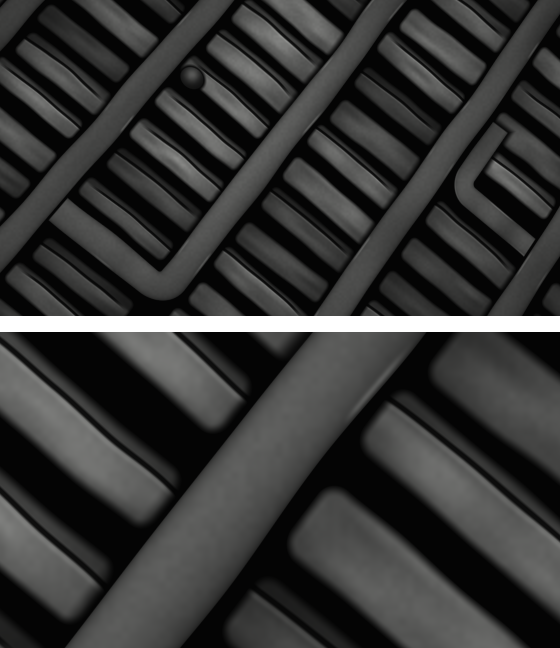
Top, the full canvas; bottom, a detail of the centre.
Write a Shadertoy shader that draws this pattern.

```glsl
const float RAIL_ANGLE = 0.925;    // radians from horizontal
const float RAIL_PITCH = 0.455;    // distances in canvas heights
const float RAIL_START = -0.078;
const float RAIL_HALF = 0.047;
const float FAN_BASE = 0.055;      // rails spread slightly
const float FAN_RATE = 0.11;
const float FAN_PIVOT = 0.85;
const float RUNG_SKEW = 0.045;
const float RUNG_PITCH = 0.122;
const float RUNG_HALF = 0.045;
const float RUNG_REACH = 0.172;
const float RUNG_MIDDLE = 0.236;
const float RUNG_CORNER = 0.024;
const float COLUMN_PHASE[6] = float[6](0.4, 0.9, 0.05, 0.78, 0.15, 0.6);
const vec2 BIG_HOOK = vec2(0.377, 0.385);
const vec2 SMALL_HOOK = vec2(0.931, 1.238);
const vec2 KNOB = vec2(0.026, 0.968);
const float KNOB_RADIUS = 0.036;
const float RAIL_TONE = 0.285;
const float RUNG_TONE = 0.37;
const float GAP_TONE = 0.014;
const vec3 TINT = vec3(0.995, 1.0, 0.985);

float hash(vec2 p) {
    vec3 q = fract(p.xyx * 0.1031);
    q += dot(q, q.yzx + 33.33);
    return fract((q.x + q.y) * q.z);
}

float noise(vec2 p) {
    vec2 i = floor(p), f = fract(p);
    f = f * f * (3.0 - 2.0 * f);
    return mix(mix(hash(i), hash(i + vec2(1, 0)), f.x),
               mix(hash(i + vec2(0, 1)), hash(i + vec2(1, 1)), f.x), f.y);
}

float roundBox(vec2 p, vec2 halfSize, float r) {
    vec2 q = abs(p) - halfSize + r;
    return length(max(q, 0.0)) + min(max(q.x, q.y), 0.0) - r;
}

// Bent bar with arms along +x and +y: distance, position across
vec2 hook(vec2 q, vec2 reach, float bend, float halfWidth) {
    vec2 e = bend - q;
    float across = min(max(e.x, e.y), 0.0) + length(max(e, 0.0)) - bend;
    float ends = max(q.x - reach.x, q.y - reach.y);
    return vec2(max(abs(across) - halfWidth, ends), across / halfWidth);
}

vec2 nearer(vec2 a, vec2 b) { return a.x < b.x ? a : b; }

// All long bars: distance, position across
vec2 rails(vec2 p) {
    float k = round((p.x - RAIL_START) / RAIL_PITCH);
    float across = p.x - RAIL_START - k * RAIL_PITCH;
    vec2 bar = vec2(abs(across) - RAIL_HALF, across / RAIL_HALF);
    if (k == 1.0) bar.x = 1.0;
    vec2 big = hook(vec2(BIG_HOOK.x - p.x, p.y - BIG_HOOK.y), vec2(0.4, 9.0), 0.055, RAIL_HALF);
    vec2 small = hook(p - SMALL_HOOK, vec2(0.3, 0.23), 0.05, 0.034);
    return nearer(nearer(bar, big), small);
}

// One padded rung: tone, coverage
vec2 rung(vec2 p, float column, float row, float phase, float px) {
    vec2 id = vec2(column, row) + 17.0;
    float a = hash(id), b = hash(id + 31.7), c = hash(id + 67.3);
    vec2 q = p - vec2(RAIL_START + column * RAIL_PITCH + RUNG_MIDDLE,
                      (row + phase + 0.14 * (a - 0.5)) * RUNG_PITCH);
    q.x -= 0.022 * (b - 0.5);
    q.y += (c - 0.5) * 0.06 * q.x + 0.007 * (noise(q * 13.0 + id * 5.0) - 0.5);
    float halfWidth = RUNG_HALF * mix(0.86, 1.1, b);
    float d = roundBox(q, vec2(RUNG_REACH + 0.012 * (c - 0.5), halfWidth), RUNG_CORNER);
    float t = q.y / halfWidth, along = q.x / RUNG_REACH;

    // Rounded body with lengthwise sheen
    float tone = RUNG_TONE * mix(0.62, 1.2, fract(a * 3.0 + b));
    tone *= 0.3 + 0.7 * sqrt(max(1.0 - pow(abs(t - 0.1) / 1.12, 2.6), 0.0));
    tone *= 0.8 + 0.38 * noise(vec2(along * 1.7, t * 2.2) + id * 7.0);
    tone *= 1.0 - 0.25 * smoothstep(0.3, 1.0, abs(along));

    // Open crease with a dim shoulder above and a glint below
    float crease = t - mix(0.3, 0.68, c) + 0.16 * along * along + 0.12 * (b - 0.5) * along;
    float creased = step(0.3, a);
    float taper = 1.0 - smoothstep(0.55, 0.95, along * sign(b - 0.4));
    float aa = px / halfWidth;
    tone *= 1.0 - 0.38 * creased * smoothstep(-aa, 0.1 + aa, crease);
    tone += 0.06 * creased * taper * exp(-pow((crease + 0.15) * 15.0, 2.0));
    float slit = 1.0 - smoothstep(0.03, 0.09 + aa, abs(crease));
    tone = mix(tone, GAP_TONE, 0.9 * creased * taper * slit);
    tone *= smoothstep(0.004, -0.012, d);
    return vec2(max(tone, GAP_TONE), smoothstep(px, -px, d));
}

void mainImage(out vec4 fragColor, in vec2 fragCoord) {
    float px = 1.0 / iResolution.y;
    vec2 uv = fragCoord * px;
    vec2 dir = vec2(cos(RAIL_ANGLE), sin(RAIL_ANGLE));

    // Skewed frame: x across the rails, y along them
    vec2 p = vec2(dot(uv, vec2(dir.y, -dir.x)), dot(uv, dir));
    p.x -= (FAN_BASE - FAN_RATE * p.x) * (p.y - FAN_PIVOT);
    p.y += RUNG_SKEW * p.x;
    vec2 wobble = vec2(noise(p * 6.0 + 40.0), noise(p * 6.0 + 80.0)) - 0.5;
    vec2 bar = rails(p + 0.013 * wobble);

    // Rungs between the rails
    float tone = GAP_TONE;
    float column = floor((p.x - RAIL_START) / RAIL_PITCH);
    float phase = COLUMN_PHASE[clamp(int(column) + 2, 0, 5)];
    float nearest = round(p.y / RUNG_PITCH - phase);
    for (float j = -1.0; j <= 1.0; j++) {
        float row = nearest + j;
        bool replaced = (column == 0.0 && row == 3.0) || (column == 2.0 && row == 10.0);
        if (replaced) continue;
        vec2 layer = rung(p, column, row, phase, px);
        tone = mix(tone, layer.x, layer.y);
    }

    // Knob resting on a rung
    vec2 k = (p - KNOB) / KNOB_RADIUS;
    float ball = length(k * vec2(0.9, 1.1));
    tone *= smoothstep(0.95, 1.35, ball);
    float ballTone = 0.06 + 0.28 * exp(-2.2 * dot(k - vec2(-0.2, 0.25), k - vec2(-0.2, 0.25)));
    tone = mix(tone, ballTone, smoothstep(px, -px, (ball - 1.0) * KNOB_RADIUS));

    // Contact shadow, then rails with worn edges
    tone *= mix(0.12, 1.0, smoothstep(0.0, 0.024, bar.x));
    float t = bar.y;
    float railTone = RAIL_TONE * (0.35 + 0.65 * sqrt(max(1.0 - pow(abs(t), 4.0), 0.0)));
    railTone *= 1.03 - 0.1 * t;
    railTone *= 0.84 + 0.32 * noise(p * vec2(14.0, 5.0));
    float worn = smoothstep(0.62, 0.85, noise(p * 11.0 + 9.0));
    railTone += 0.13 * worn * exp(-pow((abs(t) - 0.88) * 14.0, 2.0));
    tone = mix(tone, railTone, smoothstep(px, -px, bar.x));

    // Soft falloff and fine mottling
    vec2 centred = fragCoord / iResolution.xy - vec2(0.55, 0.52);
    tone *= 1.1 - 0.75 * dot(centred, centred);
    tone *= 0.97 + 0.06 * noise(uv * 130.0);
    fragColor = vec4(max(tone, GAP_TONE) * TINT, 1.0);
}
```
